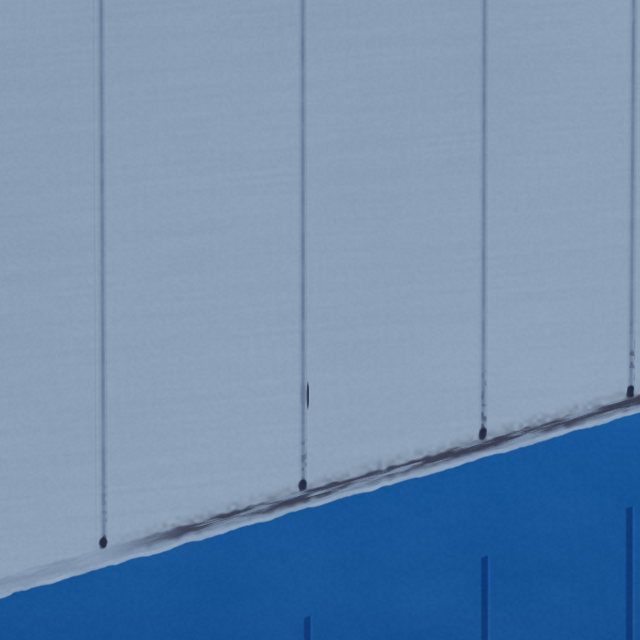
Reproduce this texture procedurally as a three.js fragment shader.

```glsl
// Pale metal wall panels with vertical seams above a slanted grimy ledge and a blue base.
varying vec2 vUv;

const vec3 PANEL = vec3(0.55, 0.63, 0.72);
const vec3 LEDGE = vec3(0.50, 0.58, 0.68);
const vec3 BLUE = vec3(0.09, 0.33, 0.59);
const vec3 BLUE_SEAM = vec3(0.05, 0.21, 0.46);
const vec3 SEAM = vec3(0.36, 0.44, 0.56);
const vec3 GRIME = vec3(0.23, 0.25, 0.33);
const vec3 SOOT = vec3(0.10, 0.12, 0.20);

float hash(vec2 p) {
  return fract(sin(dot(p, vec2(127.1, 311.7))) * 43758.5453);
}

float noise(vec2 p) {
  vec2 i = floor(p), f = fract(p);
  f = f * f * (3.0 - 2.0 * f);
  return mix(mix(hash(i), hash(i + vec2(1.0, 0.0)), f.x),
             mix(hash(i + vec2(0.0, 1.0)), hash(i + 1.0), f.x), f.y);
}

float fbm(vec2 p) {
  float sum = 0.0, amp = 0.5;
  for (int i = 0; i < 4; i++) {
    sum += amp * noise(p);
    p = p * 2.03 + 17.0;
    amp *= 0.5;
  }
  return sum;
}

// Soft bar of half width w around zero
float bar(float d, float w, float blur) {
  return 1.0 - smoothstep(w - blur, w + blur, abs(d));
}

// Soft ellipse
float spot(vec2 p, vec2 radius) {
  return 1.0 - smoothstep(0.6, 1.2, length(p / radius));
}

// Seam positions close up toward the right
float seamX(float i) {
  return 0.159 + 0.315 * i - 0.0155 * i * (i - 1.0) - 0.0033 * i * (i - 1.0) * (i - 2.0);
}

float panelEdge(float x) { return 0.097 + 0.286 * x; }
float blueEdge(float x) { return 0.066 + 0.289 * x; }
float blueSeamTop(float x) { return 0.036 + 0.34 * (x - 0.48); }

vec3 panelColor(vec2 p) {
  float streak = noise(vec2(p.x * 7.0, (p.y - 0.09 * p.x) * 150.0)) - 0.5;
  float cloud = fbm(p * 5.0) - 0.47;
  float shade = 0.018 * (0.5 - p.y) + 0.012 * (p.x - 0.5);
  return PANEL + shade + 0.012 * streak + 0.016 * cloud;
}

vec3 addSeam(vec3 color, vec2 p, float i) {
  float lean = mix(0.005, -0.007, i / 3.0);
  float x = p.x - seamX(i) - lean * (1.0 - p.y);
  float wear = noise(vec2(i * 9.0, p.y * 45.0));
  color = mix(color, SEAM, 0.20 * bar(x, 0.007, 0.003));
  color = mix(color, SEAM, (0.48 + 0.25 * wear) * bar(x + 0.001, 0.0025, 0.002));
  color += 0.025 * bar(x - 0.0065, 0.0015, 0.0015);
  color -= 0.025 * bar(x + 0.013, 0.001, 0.001) * step(i, 0.5);
  // Drips and a dark stop at the foot
  float foot = p.y - panelEdge(p.x);
  float drip = smoothstep(0.15, 0.0, foot) * smoothstep(0.5, 0.8, noise(p * 150.0 + i));
  color = mix(color, GRIME, drip * bar(x, 0.004, 0.002) * mix(0.3, 0.85, i / 3.0));
  float ragged = 0.8 + 0.4 * noise(p * 170.0);
  return mix(color, SOOT, 0.88 * spot(vec2(x + 0.002, foot - 0.009), vec2(0.0065, 0.011) * ragged));
}

vec3 ledgeColor(vec2 p, float depth) {
  float along = smoothstep(0.15, 0.32, p.x);
  float smear = fbm(vec2(p.x * 22.0, (p.y - 0.287 * p.x) * 160.0));
  float band = bar(depth - 0.008, 0.009, 0.006);
  vec3 color = LEDGE + 0.10 * (smear - 0.45);
  return mix(color, GRIME, along * band * smoothstep(0.18, 0.6, smear));
}

vec3 baseColor(vec2 p) {
  vec3 color = BLUE + 0.035 * (fbm(p * vec2(9.0, 14.0)) - 0.47);
  color += vec3(0.0, 0.012, 0.02) * (p.y - 0.12) * 4.0;
  for (int i = 1; i < 4; i++) {
    float n = float(i);
    float x = p.x - seamX(n) - mix(0.006, -0.008, (n - 1.0) * 0.5);
    float below = 1.0 - smoothstep(-0.002, 0.002, p.y - blueSeamTop(p.x));
    color = mix(color, BLUE_SEAM, below * 0.85 * bar(x, 0.005, 0.002));
    color += below * 0.025 * bar(x - 0.0075, 0.0015, 0.0015);
  }
  return color;
}

void main() {
  vec2 p = vUv;
  vec3 color = panelColor(p);
  for (int i = 0; i < 4; i++) color = addSeam(color, p, float(i));

  // Scuff on the second seam
  color = mix(color, SOOT, 0.75 * spot(p - vec2(0.481, 0.382), vec2(0.0022, 0.022)));
  color = mix(color, SEAM, 0.35 * spot(p - vec2(0.474, 0.383), vec2(0.006, 0.018)));

  // Dust above the ledge, then the ledge itself
  float depth = panelEdge(p.x) - p.y + 0.005 * (noise(p * 90.0) - 0.5);
  float dust = smoothstep(-0.022, 0.0, depth) * smoothstep(0.12, 0.3, p.x);
  color = mix(color, GRIME, 0.35 * dust * noise(p * 140.0));
  color = mix(color, ledgeColor(p, depth), smoothstep(-0.003, 0.003, depth));

  // Chipped paint line with a pale lip
  float chip = 0.007 * (fbm(vec2(p.x * 38.0, 3.0)) - 0.47);
  float paint = blueEdge(p.x) + chip - p.y;
  color += 0.05 * bar(paint + 0.004, 0.003, 0.002);
  color = mix(color, baseColor(p), smoothstep(-0.0018, 0.0018, paint));

  color += 0.018 * (noise(p * 260.0) - 0.5);
  gl_FragColor = vec4(color, 1.0);
}
```
